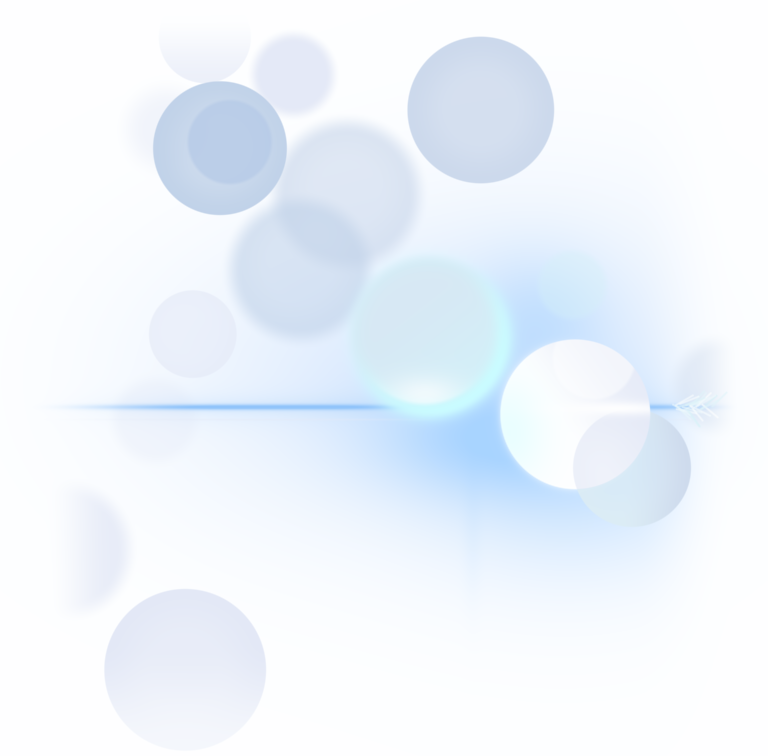
Give the GLSL for this background, as a WebGL 1 fragment shader.

```glsl
precision highp float;
// Pale bokeh background: translucent discs over a soft blue glow, crossed by
// a thin horizontal light streak. Gaussians build the glow, and distance
// functions build the discs. Units are canvas heights, origin at lower left.
uniform vec2 u_resolution;

const vec3 PAPER = vec3(0.995, 0.998, 1.0);
const vec3 GLOW_BLUE = vec3(0.66, 0.83, 1.0);
const vec3 HAZE_BLUE = vec3(0.80, 0.88, 0.99);
const vec3 STREAK_BLUE = vec3(0.57, 0.77, 0.98);
const vec3 CYAN = vec3(0.79, 0.99, 1.0);
const vec3 AQUA = vec3(0.83, 0.94, 0.97);
const vec3 SLATE = vec3(0.75, 0.82, 0.91);
const vec3 STEEL = vec3(0.80, 0.85, 0.925);
const vec3 LAVENDER = vec3(0.89, 0.91, 0.965);
const vec3 WHITE = vec3(1.0);

const vec2 GLOW_POS = vec2(0.650, 0.425);
const vec2 CYAN_POS = vec2(0.567, 0.557);
const vec2 PEARL_POS = vec2(0.761, 0.452);
const vec2 LENS_POS = vec2(0.836, 0.381);
const float CYAN_R = 0.102;
const float PEARL_R = 0.099;
const float LENS_R = 0.078;
const float STREAK_Y = 0.4615;
const float CRISP = 0.0013;
const float SOFT = 0.015;
const int FEATHERS = 22;

float hash(float n) {
  return fract(sin(n * 127.1) * 43758.5453);
}

float gauss(vec2 p, vec2 center, vec2 spread) {
  vec2 q = (p - center) / spread;
  return exp(-dot(q, q));
}

// Coverage of a disc whose edge fades across +-blur
float disc(vec2 p, vec2 center, float radius, float blur) {
  float edge = max(blur, 0.7 / u_resolution.y);
  return 1.0 - smoothstep(-edge, edge, length(p - center) - radius);
}

// Disc that is a little denser toward its rim
float bokeh(vec2 p, vec2 center, float radius, float blur) {
  float t = length(p - center) / radius;
  return disc(p, center, radius, blur) * mix(0.82, 1.0, smoothstep(0.4, 1.0, t));
}

float segment(vec2 p, vec2 a, vec2 b) {
  vec2 ab = b - a;
  return length(p - a - ab * clamp(dot(p - a, ab) / dot(ab, ab), 0.0, 1.0));
}

vec3 glow(vec2 p) {
  float rightFade = 1.0 - smoothstep(0.84, 0.97, p.x);
  float haze = 0.52 * gauss(p, vec2(0.50, 0.50), vec2(0.30, 0.20));
  haze += 0.40 * gauss(p, vec2(0.76, 0.50), vec2(0.24, 0.25)) * rightFade;
  float core = 0.88 * gauss(p, GLOW_POS, vec2(0.15, 0.075));
  core += 0.42 * gauss(p, vec2(0.77, 0.37), vec2(0.17, 0.12)) * rightFade;
  core += 0.50 * gauss(p, vec2(0.71, 0.575), vec2(0.09, 0.085));
  core += 0.08 * gauss(p, vec2(0.625, 0.29), vec2(0.012, 0.09));
  vec3 col = mix(PAPER, HAZE_BLUE, min(haze, 1.0));
  return mix(col, GLOW_BLUE, min(core, 1.0));
}

// Tapered streak with a halo and a thin pale line below it
vec3 streak(vec3 col, vec2 p) {
  float dy = p.y - STREAK_Y;
  float taper = smoothstep(0.03, 0.30, p.x) * (1.0 - smoothstep(0.44, 0.62, p.x));
  taper += 0.8 * smoothstep(0.84, 0.86, p.x) * (1.0 - smoothstep(0.86, 0.98, p.x));
  float beam = 0.85 * exp(-pow(dy / 0.0036, 2.0)) + 0.28 * exp(-abs(dy) / 0.012);
  col = mix(col, STREAK_BLUE, min(beam * taper, 1.0));
  float line = exp(-pow((dy + 0.0165) / 0.0015, 2.0));
  return mix(col, LAVENDER, 0.35 * line * taper);
}

// Blurred and crisp discs behind the light
vec3 backDiscs(vec3 col, vec2 p) {
  float fadeTop = 1.0 - smoothstep(0.89, 0.985, p.y);
  col = mix(col, LAVENDER, 0.65 * fadeTop * disc(p, vec2(0.271, 0.951), 0.061, CRISP));
  col = mix(col, LAVENDER, 0.45 * disc(p, vec2(0.220, 0.830), 0.050, 0.022));
  col = mix(col, LAVENDER, 0.95 * disc(p, vec2(0.388, 0.901), 0.053, 0.010));
  col = mix(col, STEEL, 0.70 * bokeh(p, vec2(0.459, 0.743), 0.095, SOFT));
  col = mix(col, SLATE, 0.62 * bokeh(p, vec2(0.397, 0.643), 0.091, SOFT));
  col = mix(col, SLATE, 0.97 * bokeh(p, vec2(0.291, 0.804), 0.0885, CRISP));
  col = mix(col, vec3(0.71, 0.79, 0.905), 0.75 * disc(p, vec2(0.304, 0.812), 0.0555, 0.003));
  col = mix(col, STEEL, bokeh(p, vec2(0.636, 0.8545), 0.097, CRISP));
  col = mix(col, LAVENDER, 0.60 * bokeh(p, vec2(0.255, 0.558), 0.058, CRISP));
  col = mix(col, LAVENDER, 0.32 * disc(p, vec2(0.205, 0.444), 0.054, 0.012));
  float crescent = disc(p, vec2(0.085, 0.272), 0.085, SOFT) * smoothstep(0.06, 0.15, p.x);
  col = mix(col, LAVENDER, 0.80 * crescent);
  float fadeLow = mix(0.35, 1.0, smoothstep(0.01, 0.15, p.y));
  col = mix(col, LAVENDER, fadeLow * bokeh(p, vec2(0.245, 0.114), 0.107, CRISP));
  col = mix(col, AQUA, 0.40 * disc(p, vec2(0.757, 0.623), 0.045, 0.006));
  float sideFade = 1.0 - smoothstep(0.92, 0.98, p.x);
  return mix(col, STEEL, 0.42 * sideFade * disc(p, vec2(0.952, 0.490), 0.058, SOFT));
}

// Aqua disc lit from its lower right
vec3 cyanDisc(vec3 col, vec2 p) {
  vec2 q = (p - CYAN_POS) / CYAN_R;
  float lit = smoothstep(-0.5, 1.0, dot(q, vec2(0.6, -0.8)));
  float rim = exp(-pow((length(q) - 0.98) / 0.13, 2.0));
  col = mix(col, mix(vec3(0.84, 0.91, 0.955), AQUA, lit), 0.95 * disc(p, CYAN_POS, CYAN_R, 0.010));
  col = mix(col, CYAN, rim * mix(0.18, 0.95, lit));
  float sheen = gauss(q, vec2(-0.05, -0.78), vec2(0.50, 0.25));
  return mix(col, WHITE, 0.65 * sheen * disc(q, vec2(-0.05, 0.02), 0.92, 0.04));
}

// Pearly disc with an overlapping lens and a bright streak across it
vec3 frontDiscs(vec3 col, vec2 p) {
  vec2 q = (p - PEARL_POS) / PEARL_R;
  float pearl = disc(p, PEARL_POS, PEARL_R, CRISP);
  float shade = smoothstep(-0.3, 0.9, dot(q, vec2(0.75, 0.55)));
  vec3 nacre = mix(WHITE, LAVENDER, 0.85 * shade);
  nacre = mix(nacre, vec3(0.90, 1.0, 1.0), 0.8 * gauss(q, vec2(-0.9, -0.25), vec2(0.5, 0.7)));
  nacre = mix(nacre, WHITE, 0.5 * disc(q, vec2(0.25, 0.75), 0.55, 0.03));
  float halo = exp(-abs(length(q) - 1.0) / 0.04);
  col = mix(col, WHITE, 0.45 * halo * (1.0 - shade));
  col = mix(col, nacre, 0.98 * pearl);
  float lens = bokeh(p, LENS_POS, LENS_R, CRISP);
  vec3 glass = mix(vec3(0.86, 0.925, 0.96), STEEL, smoothstep(0.82, 0.92, p.x));
  col = mix(col, mix(glass, LAVENDER, pearl), lens * mix(0.95, 0.65, pearl));
  float flare = gauss(p, vec2(0.82, STREAK_Y - 0.002), vec2(0.08, 0.009));
  return mix(col, WHITE, 0.9 * flare * pearl);
}

// Frosty strokes where the streak ends
vec3 feathers(vec3 col, vec2 p) {
  for (int i = 0; i < FEATHERS; i++) {
    float n = float(i) + 1.0;
    vec2 root = vec2(0.89 + 0.055 * hash(n), STREAK_Y + 0.012 * (hash(n + 31.0) - 0.5));
    float angle = 2.0 * (hash(n + 67.0) - 0.5);
    vec2 tip = root + 0.026 * vec2(cos(angle), sin(angle));
    float stroke = 1.0 - smoothstep(0.0, 0.0025, segment(p, root, tip));
    col = mix(col, mix(AQUA, WHITE, hash(n + 93.0)), 0.6 * stroke);
  }
  return col;
}

void main() {
  vec2 p = gl_FragCoord.xy / u_resolution.y;
  vec3 col = backDiscs(glow(p), p);
  col = cyanDisc(streak(col, p), p);
  col = feathers(frontDiscs(col, p), p);
  gl_FragColor = vec4(col, 1.0);
}
```
